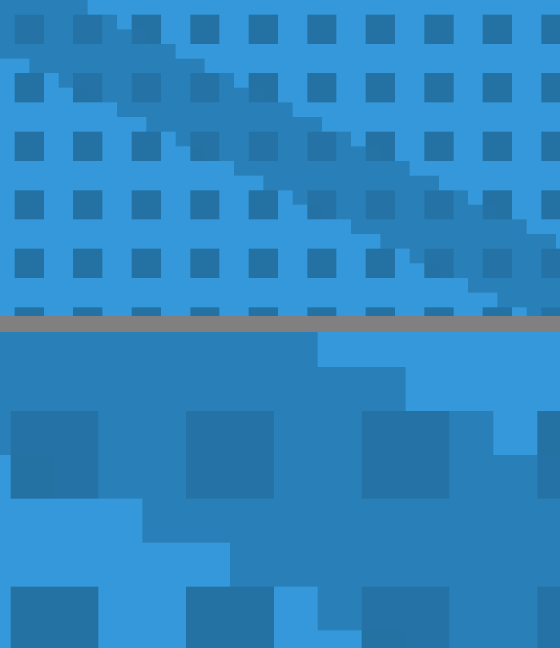
Top, the full canvas; bottom, a detail of the centre.
Reproduce this pattern procedurally as a Shadertoy shader.

```glsl
// Blue grid of dark squares crossed by a stepped diagonal band.

const float ROWS = 21.6; // small cells down the canvas; squares repeat every 4

// 1 on the middle two of every four cells, along both axes
float squareMask(vec2 cell) {
    vec2 m = abs(mod(cell, 4.0) - 1.5);
    return step(max(m.x, m.y), 1.0);
}

// 1 inside the staircase that moves two cells right per row down
float bandMask(vec2 cell) {
    float offset = cell.x - 2.0 * cell.y;
    return step(-6.0, offset) * step(offset, 5.5);
}

vec3 patternColor(vec2 cell) {
    float band = bandMask(cell);
    vec3 ground = mix(vec3(0.204, 0.596, 0.859), vec3(0.161, 0.502, 0.725), band);
    // squares are a touch softer under the band
    vec3 square = mix(vec3(0.141, 0.443, 0.639), vec3(0.145, 0.450, 0.650), band);
    return mix(ground, square, squareMask(cell));
}

void mainImage(out vec4 fragColor, in vec2 fragCoord) {
    vec3 color = vec3(0.0);

    // average a 3x3 grid of samples to smooth the edges
    for (int j = 0; j < 3; j++) {
        for (int i = 0; i < 3; i++) {
            vec2 p = fragCoord + (vec2(i, j) - 1.0) / 3.0;
            p.y = iResolution.y - p.y; // rows count from the top
            color += patternColor(floor(p * ROWS / iResolution.y));
        }
    }
    fragColor = vec4(color / 9.0, 1.0);
}
```
